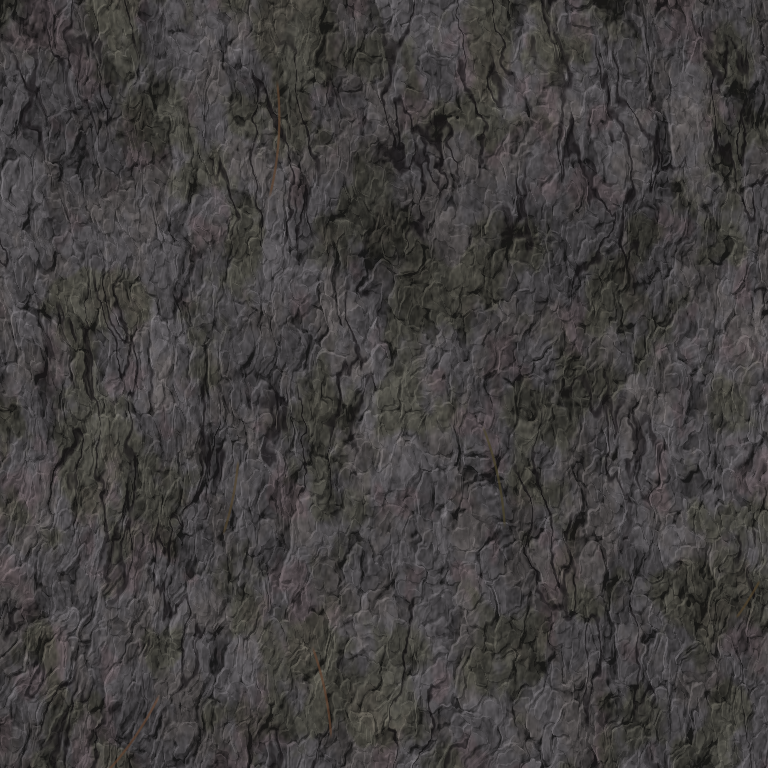
Write a Shadertoy shader that draws this texture.

```glsl
// Weathered conifer bark: small overlapping grey flakes, dark vertical cracks, moss, knots and fallen needles.

const vec3 GREY_HUE = vec3(1.015, 0.985, 1.015);
const vec3 MOSS_HUE = vec3(1.01, 1.00, 0.85);
const vec3 WARM_HUE = vec3(1.06, 0.99, 0.95);
const vec3 PINK_HUE = vec3(1.10, 0.95, 0.98);
const vec3 CRACK_COLOR = vec3(0.090, 0.078, 0.086);
const vec3 RUST_NEEDLE = vec3(0.38, 0.26, 0.19);
const vec3 GREEN_NEEDLE = vec3(0.24, 0.26, 0.15);
const vec2 LIGHT_DIR = vec2(-0.6, 0.8);

// Hashes and noise
float hash(vec2 p) {
    vec3 q = fract(p.xyx * 0.1031);
    q += dot(q, q.yzx + 33.33);
    return fract((q.x + q.y) * q.z);
}

vec2 hash2(vec2 p) {
    return vec2(hash(p), hash(p + 57.3));
}

float noise(vec2 p) {
    vec2 i = floor(p), f = fract(p);
    f = f * f * (3.0 - 2.0 * f);
    float low = mix(hash(i), hash(i + vec2(1, 0)), f.x);
    float high = mix(hash(i + vec2(0, 1)), hash(i + vec2(1, 1)), f.x);
    return mix(low, high, f.y);
}

float fbm(vec2 p, int octaves) {
    float sum = 0.0, amp = 0.5, total = 0.0;
    for (int i = 0; i < octaves; i++) {
        sum += amp * noise(p);
        total += amp;
        amp *= 0.5;
        p = mat2(1.6, 1.2, -1.2, 1.6) * p + 11.7;
    }
    return sum / total;
}

// Overlapping tilted scales: x = height, y = random tint of the topmost scale
vec2 flakes(vec2 p) {
    vec2 cell = floor(p), top = vec2(0.0, 0.1);
    for (int y = -1; y <= 1; y++)
    for (int x = -1; x <= 1; x++) {
        vec2 id = cell + vec2(x, y);
        vec2 offset = p - id - hash2(id);
        vec2 tilt = hash2(id + 19.0) - 0.5;
        float height = 0.25 + 0.65 * hash(id + 41.0) + 1.1 * dot(offset, tilt);
        height *= 1.0 - smoothstep(0.64, 0.76, length(offset));
        if (height > top.x) top = vec2(height, hash(id + 73.0));
    }
    return top;
}

// Concentric growth rings around a few knots
float knotRings(vec2 p) {
    float rings = 0.0;
    for (int i = 0; i < 4; i++) {
        vec2 center = vec2(0.58, 0.25) + vec2(0.34, 0.55) * hash2(vec2(i, 5));
        float d = length((p - center) * vec2(1.2, 0.9));
        rings += sin(d * 480.0) * smoothstep(0.065, 0.02, d);
    }
    return rings;
}

// Thin vertical fissures where a stretched noise crosses its middle
float fissure(vec2 q, float width) {
    float ridge = abs(fbm(q, 3) - 0.5);
    return 1.0 - smoothstep(0.2 * width, width, ridge);
}

// Bark relief: x = height, y = tint, z = crack depth
vec3 bark(vec2 p) {
    vec2 warp = vec2(fbm(p * vec2(36, 24), 4), fbm(p * vec2(36, 24) + 31.0, 4)) - 0.5;
    vec2 q = p + warp * vec2(0.030, 0.042);
    q.x += 0.10 * (noise(p * 2.5 + 4.0) - 0.5) - 0.12 * p.y * (1.0 - p.y);
    float fine = smoothstep(0.3, 0.7, noise(p * 3.5) + 0.5 * (0.5 - p.y));
    vec2 plates = flakes(q * vec2(21, 8));
    vec2 chips = flakes(q * vec2(50, 24) + 7.0);
    vec2 grit = flakes(q * vec2(108, 58) + 3.0);
    float crack = fissure(q * vec2(31, 7) + 3.0, 0.036);
    crack *= smoothstep(0.40, 0.66, noise(p * vec2(13, 7) + 9.0));
    float grain = fbm(q * vec2(180, 100), 2);
    float height = mix(0.65, 0.35, fine) * plates.x + mix(0.35, 0.50, fine) * chips.x;
    height += 0.27 * grit.x + 0.26 * grain + 0.06 * knotRings(p + warp * 0.03) - 0.3 * crack;
    float tint = mix(plates.y, chips.y, mix(0.40, 0.65, fine));
    return vec3(height, mix(tint, grit.y, 0.32), crack);
}

// Coverage of a thin, slightly bowed needle
float needle(vec2 p, vec2 center, float angle, float halfLength) {
    vec2 axis = vec2(sin(angle), cos(angle));
    float along = dot(p - center, axis);
    float across = dot(p - center, vec2(axis.y, -axis.x)) + 1.2 * along * along;
    float ends = 1.0 - smoothstep(halfLength * 0.8, halfLength, abs(along));
    return ends * (1.0 - smoothstep(0.0006, 0.0024, abs(across)));
}

void mainImage(out vec4 fragColor, in vec2 fragCoord) {
    vec2 p = fragCoord / iResolution.y;

    // Directional relief, cast shadow and cavities
    vec3 lit = bark(p + LIGHT_DIR * 0.0012);
    vec3 lee = bark(p - LIGHT_DIR * 0.0012);
    vec3 blocker = bark(p + LIGHT_DIR * 0.005);
    vec3 surface = 0.5 * (lit + lee);
    float relief = tanh((lee.x - lit.x) * 4.2);
    float shadow = smoothstep(0.05, 0.45, blocker.x - surface.x);
    float cavity = 1.0 - smoothstep(0.28, 0.75, surface.x);
    float broad = fbm(p * 6.0 + 21.0, 3) - 0.5;
    float streak = fbm(p * vec2(210, 125) + 13.0, 2) - 0.5;

    float value = 0.285 + 0.16 * (surface.y - 0.5) + 0.105 * relief;
    value += 0.12 * broad + 0.13 * streak - 0.075 * shadow - 0.09 * cavity;

    // Moss, warm and pink stains
    float moss = smoothstep(0.49, 0.65, fbm(p * vec2(19, 13) + 47.0, 5));
    float warm = smoothstep(0.46, 0.68, fbm(p * vec2(28, 19) + 83.0, 4));
    float pink = smoothstep(0.56, 0.74, fbm(p * vec2(28, 20) + 65.0, 3));
    vec3 hue = mix(GREY_HUE, WARM_HUE, 0.5 * warm);
    hue = mix(hue, PINK_HUE, 0.6 * pink);
    hue = mix(hue, MOSS_HUE, 0.65 * moss);
    vec3 color = hue * clamp(value - 0.045 * moss, 0.09, 0.50);
    color = mix(color, CRACK_COLOR, 0.6 * surface.z);

    // Scattered needles
    for (int i = 0; i < 6; i++) {
        vec2 seed = vec2(i, 17);
        float angle = 0.9 * (hash(seed + 3.0) - 0.3);
        float cover = needle(p, hash2(seed), angle, mix(0.025, 0.08, hash(seed + 8.0)));
        color = mix(color, mix(RUST_NEEDLE, GREEN_NEEDLE, hash(seed + 5.0)), 0.7 * cover);
    }
    fragColor = vec4(color, 1.0);
}
```
